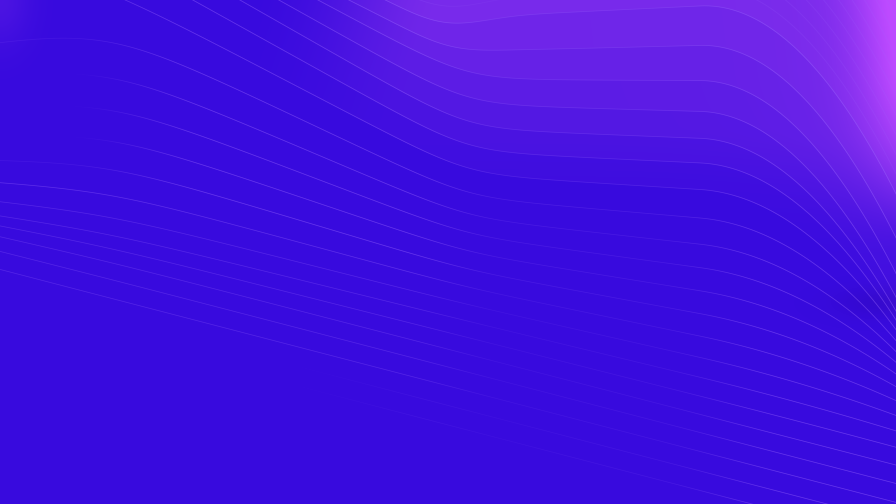
Reproduce this background procedurally as a WebGL 2 fragment shader.

```glsl
#version 300 es
precision highp float;
// Draws a deep blue field crossed by a family of thin flowing contour lines.
// One curve formula is shaped by its level; a loop draws each line and stacks
// translucent violet layers above the upper ones. Soft glows light the corners.

uniform vec2 u_resolution;
out vec4 fragColor;

const vec3 BLUE = vec3(0.218, 0.038, 0.87);
const vec3 VIOLET = vec3(0.47, 0.165, 0.92);
const vec3 PINK = vec3(0.74, 0.29, 1.0);
const vec3 LILAC = vec3(0.62, 0.42, 1.0);
const int FIRST_LINE = -10;
const int LAST_LINE = 20;
const int LAYERS = 7;

// Smooth ramp: zero for negative z, z for positive z
float softRamp(float z, float width) {
    return width * log(1.0 + exp(z / width));
}

// Rises from a to b, then falls from c to d
float window(float a, float b, float c, float d, float v) {
    return smoothstep(a, b, v) * (1.0 - smoothstep(c, d, v));
}

// Depth below the top edge at which a line crosses the plateau
float lineLevel(float index) {
    float spread = 0.116 * (1.0 - exp(-0.35 * max(index, 0.0)));
    return 0.023 + 0.0387 * index + spread + 0.017 * window(5.0, 8.0, 12.0, 18.0, index);
}

// Depth of a contour: left slope, tilted plateau, then a curved fall
float contour(float x, float level) {
    float tilt = -0.05 + 0.09 * smoothstep(0.0, 0.278, level)
               + 0.22 * smoothstep(0.255, 0.787, level);
    float leftSlope = 0.53 * (1.0 - smoothstep(0.255, 0.718, level));
    float fall = 2.59 * (1.0 - smoothstep(0.093, 0.764, level));
    float top = clamp(1.0 - level / 0.139, 0.0, 1.0);
    float flatten = 1.6 * leftSlope * smoothstep(0.34, 0.4, level)
                  + 0.1 * window(0.41, 0.55, 0.65, 0.83, level);
    float sag = 0.02 * top * exp(-pow((x - 0.89) / 0.1, 2.0));
    float rise = leftSlope * softRamp(0.926 - 0.1 * top - x, 0.046);
    float drop = max(x - 1.389, 0.0);
    return level + tilt * (x - 1.157) + sag - rise
         + flatten * softRamp(0.208 - x, 0.07) + fall * drop * drop;
}

// Signed distance to a contour, positive below it
float contourDistance(vec2 p, float level) {
    float delta = 0.004;
    float depth = contour(p.x, level);
    float slope = (contour(p.x + delta, level) - depth) / delta;
    return (p.y - depth) / sqrt(1.0 + slope * slope);
}

// Strength of a line along its length
float lineStrength(float x, float index) {
    float plateau = window(0.8, 1.0, 1.3, 1.55, x);
    float middle = smoothstep(5.0, 8.0, index);
    float strength = 0.34 * (1.0 - plateau * mix(0.45, 0.65, middle));
    // Middle lines fade out at the left, the lowest ones much earlier
    float fadeLeft = middle * (1.0 - smoothstep(10.5, 12.0, index));
    strength *= mix(1.0, smoothstep(0.12, 0.42, x), fadeLeft);
    float low = smoothstep(18.0, 19.0, index);
    strength *= mix(1.0, smoothstep(0.5, 1.3, x), low);
    strength *= 1.0 - 0.4 * smoothstep(11.0, 13.0, index) * (1.0 - smoothstep(0.9, 1.7, x));
    return strength * (index < 0.0 ? 0.35 : 1.0);
}

// Soft elliptical spot
float spot(vec2 p, vec2 center, vec2 radius) {
    vec2 q = (p - center) / radius;
    return exp(-dot(q, q));
}

void main() {
    // Height is one unit; y counts down from the top edge
    vec2 p = gl_FragCoord.xy / u_resolution.y;
    p.y = 1.0 - p.y;
    float pixel = 1.0 / u_resolution.y;

    // Layers and lines
    float layers = 0.0;
    float lines = 0.0;
    for (int i = FIRST_LINE; i <= LAST_LINE; i++) {
        float index = float(i);
        float d = contourDistance(p, lineLevel(index));
        if (i >= 0 && i < LAYERS) {
            layers += (1.0 - smoothstep(-pixel, pixel, d)) / float(LAYERS);
        }
        float stroke = 1.0 - smoothstep(0.0, 0.0005 + 0.75 * pixel, abs(d));
        lines = max(lines, lineStrength(p.x, index) * stroke);
    }

    // Violet layers dissolve to the left and at the far lower right
    float reach = smoothstep(0.48, 0.88, p.x + 0.35 * p.y);
    reach *= 1.0 - 0.7 * smoothstep(0.25, 0.55, p.y);
    vec3 color = mix(BLUE, VIOLET, layers * reach);

    // Corner glows and a faint shadow at the right
    float edge = max(1.79 - p.x + 0.12 * p.y, 0.0);
    float fade = 1.0 - smoothstep(0.14, 0.5, p.y);
    float glow = 0.95 * exp(-pow(edge / 0.1, 2.0)) + 0.17 * exp(-edge / 0.13);
    color = mix(color, PINK, clamp(glow * fade, 0.0, 1.0));
    color = mix(color, VIOLET, 0.3 * spot(p, vec2(0.0), vec2(0.06, 0.09)));
    color *= 1.0 - 0.07 * spot(p, vec2(1.75, 0.6), vec2(0.09, 0.03));

    color = mix(color, LILAC, lines);
    fragColor = vec4(color, 1.0);
}
```
